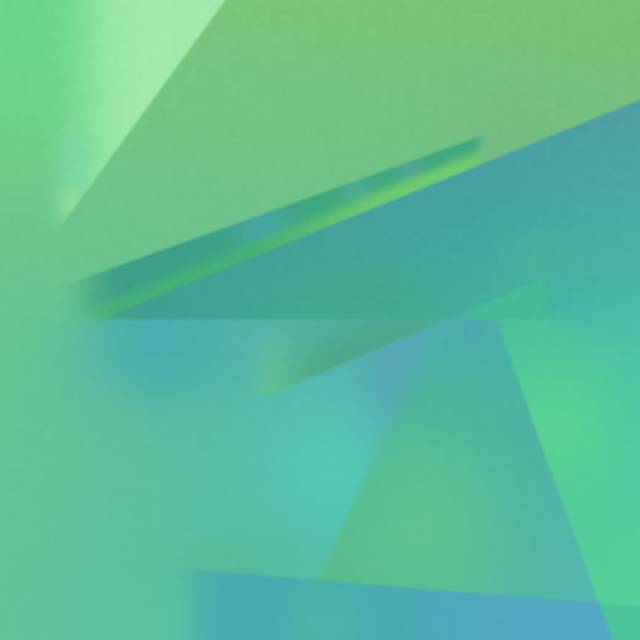
A WebGL 1 fragment shader for this background:

```glsl
precision highp float;
// Soft green and teal folded planes with crisp slanted creases and blurred glows.

#define CREASE 0.004
#define GRAIN 0.014
#define GRAIN_SCALE 110.0
#define HORIZON 0.501

uniform vec2 u_resolution;

float hash(vec2 p) {
  return fract(sin(dot(p, vec2(127.1, 311.7))) * 4375.85);
}

float noise(vec2 p) {
  vec2 i = floor(p), f = fract(p);
  f = f * f * (3.0 - 2.0 * f);
  return mix(mix(hash(i), hash(i + vec2(1, 0)), f.x),
             mix(hash(i + vec2(0, 1)), hash(i + vec2(1, 1)), f.x), f.y);
}

// Signed distance to the line a-b, positive on its left.
float side(vec2 p, vec2 a, vec2 b) {
  vec2 d = normalize(b - a);
  return dot(p - a, vec2(-d.y, d.x));
}

float edge(float d, float width) {
  return smoothstep(-width, width, d);
}

// Four-corner gradient: bottom left, bottom right, top left, top right.
vec3 quad(vec2 p, vec2 lo, vec2 hi, vec3 bl, vec3 br, vec3 tl, vec3 tr) {
  vec2 t = clamp((p - lo) / (hi - lo), 0.0, 1.0);
  return mix(mix(bl, br, t.x), mix(tl, tr, t.x), t.y);
}

// Elliptical blurred spot of colour.
vec3 glow(vec3 base, vec2 p, vec2 center, vec2 radius, vec3 tint, float amount) {
  vec2 q = (p - center) / radius;
  return mix(base, tint, amount * exp(-dot(q, q)));
}

vec3 upperPlanes(vec2 p, float fin) {
  // Pale green backdrop
  vec3 col = quad(p, vec2(0.0, 0.5), vec2(1.0), vec3(0.40, 0.77, 0.56),
    vec3(0.43, 0.73, 0.56), vec3(0.48, 0.78, 0.50), vec3(0.47, 0.76, 0.45));
  col = glow(col, p, vec2(0.80, 0.77), vec2(0.09), vec3(0.45, 0.71, 0.50), 0.5);

  // Bright wedge
  float wedge = edge(side(p, vec2(0.104, 0.659), vec2(0.352, 1.0)), CREASE);
  col = mix(col, vec3(0.42, 0.84, 0.53), wedge * smoothstep(0.58, 0.95, p.y));
  vec3 light = mix(vec3(0.55, 0.89, 0.62), vec3(0.63, 0.91, 0.67),
                   smoothstep(0.12, 0.24, p.x));
  col = mix(col, light, wedge * smoothstep(0.07, 0.17, p.x) * smoothstep(0.64, 0.72, p.y));
  col = glow(col, p, vec2(0.115, 0.74), vec2(0.035, 0.07), vec3(0.48, 0.85, 0.69), 0.5 * wedge);
  col = glow(col, p, vec2(0.112, 0.68), vec2(0.025, 0.03), vec3(0.60, 0.88, 0.63), 0.7 * wedge);

  // Dark sliver with a lit lower rim
  float aboveSlope = side(p, vec2(0.156, HORIZON), vec2(1.0, 0.844));
  float underBlade = -side(p, vec2(0.091, 0.551), vec2(0.753, 0.788));
  vec3 sliver = mix(vec3(0.24, 0.62, 0.54), vec3(0.25, 0.66, 0.49), smoothstep(0.2, 0.6, p.x));
  sliver = glow(sliver, p, vec2(0.41, 0.642), vec2(0.045), vec3(0.29, 0.66, 0.68), 0.8);
  sliver = glow(sliver, p, vec2(0.56, 0.70), vec2(0.025), vec3(0.34, 0.68, 0.62), 0.7);
  sliver = glow(sliver, p, vec2(0.64, 0.735), vec2(0.022), vec3(0.36, 0.64, 0.64), 0.7);
  vec3 rim = mix(vec3(0.27, 0.69, 0.47), vec3(0.44, 0.79, 0.44), smoothstep(0.35, 0.65, p.x));
  sliver = mix(sliver, rim, 1.0 - smoothstep(0.008, 0.034, aboveSlope));
  float span = smoothstep(0.08, 0.20, p.x) * (1.0 - smoothstep(0.735, 0.765, p.x));
  col = mix(col, sliver, edge(underBlade, CREASE) * span);

  // Teal triangle with the upper end of the fin
  vec3 teal = quad(p, vec2(0.15, 0.5), vec2(1.0, 0.84), vec3(0.25, 0.62, 0.55),
    vec3(0.28, 0.73, 0.66), vec3(0.24, 0.57, 0.58), vec3(0.31, 0.62, 0.65));
  teal = glow(teal, p, vec2(0.58, 0.53), vec2(0.12, 0.06), vec3(0.27, 0.65, 0.53), 0.6);
  teal = glow(teal, p, vec2(0.74, 0.65), vec2(0.12, 0.09), vec3(0.25, 0.63, 0.65), 0.5);
  teal = glow(teal, p, vec2(0.83, 0.59), vec2(0.06), vec3(0.28, 0.71, 0.60), 0.6);
  float tip = edge(-fin, CREASE) * smoothstep(0.68, 0.77, p.x);
  teal = mix(teal, vec3(0.27, 0.73, 0.59), tip * (1.0 - smoothstep(0.84, 0.865, p.x)));
  return mix(col, teal, edge(-aboveSlope, CREASE) * smoothstep(0.13, 0.22, p.x));
}

vec3 lowerPlanes(vec2 p, float fin) {
  // Left field, green fading to cyan
  vec3 col = quad(p, vec2(0.0, 0.08), vec2(0.6, 0.5), vec3(0.38, 0.76, 0.60),
    vec3(0.31, 0.74, 0.67), vec3(0.40, 0.77, 0.56), vec3(0.31, 0.68, 0.70));
  col = glow(col, p, vec2(0.25, 0.47), vec2(0.12, 0.10), vec3(0.27, 0.67, 0.71), 0.8);
  col = glow(col, p, vec2(0.53, 0.27), vec2(0.13, 0.12), vec3(0.34, 0.79, 0.72), 0.8);
  col = glow(col, p, vec2(0.64, 0.42), vec2(0.07, 0.11), vec3(0.36, 0.65, 0.72), 0.9);
  col = glow(col, p, vec2(0.37, 0.12), vec2(0.10, 0.05), vec3(0.34, 0.72, 0.59), 0.7);

  // Olive fin, blurred away from its lower crease
  float finMask = edge(fin, CREASE) * (1.0 - smoothstep(0.0, 0.12, fin));
  vec3 olive = mix(vec3(0.38, 0.75, 0.58), vec3(0.31, 0.66, 0.55), smoothstep(0.40, 0.52, p.x));
  col = mix(col, olive, finMask * smoothstep(0.38, 0.43, p.x));

  // Central facet, its left border softening upward
  float facet = -side(p, vec2(0.501, 0.104), vec2(0.686, HORIZON));
  vec3 green = quad(p, vec2(0.5, 0.07), vec2(0.92, 0.5), vec3(0.34, 0.73, 0.54),
    vec3(0.33, 0.71, 0.68), vec3(0.28, 0.70, 0.63), vec3(0.28, 0.70, 0.64));
  green = glow(green, p, vec2(0.66, 0.18), vec2(0.12, 0.14), vec3(0.37, 0.77, 0.55), 0.8);
  green = glow(green, p, vec2(0.74, 0.50), vec2(0.06, 0.07), vec3(0.31, 0.66, 0.70), 0.8);
  col = mix(col, green, edge(facet, mix(CREASE, 0.05, smoothstep(0.18, 0.45, p.y))));

  // Bright right facet
  float rightSide = edge(side(p, vec2(0.775, HORIZON), vec2(0.957, 0.0)), CREASE);
  vec3 mint = quad(p, vec2(0.78, 0.05), vec2(1.0, 0.5), vec3(0.33, 0.80, 0.59),
    vec3(0.33, 0.82, 0.60), vec3(0.29, 0.75, 0.60), vec3(0.29, 0.75, 0.66));
  mint = glow(mint, p, vec2(0.87, 0.33), vec2(0.10, 0.10), vec3(0.35, 0.84, 0.57), 0.8);
  col = mix(col, mint, rightSide);

  // Blue floor
  float floorMask = edge(-side(p, vec2(0.273, 0.112), vec2(1.0, 0.052)), CREASE);
  vec3 blue = mix(vec3(0.28, 0.67, 0.69), vec3(0.33, 0.66, 0.77), smoothstep(0.5, 0.92, p.x));
  blue = glow(blue, p, vec2(0.51, 0.02), vec2(0.06, 0.07), vec3(0.32, 0.72, 0.66), 0.8);
  blue = mix(blue, vec3(0.29, 0.76, 0.61), rightSide);
  return mix(col, blue, floorMask * smoothstep(0.26, 0.36, p.x));
}

void main() {
  vec2 p = gl_FragCoord.xy / u_resolution;
  float fin = side(p, vec2(0.391, 0.370), vec2(0.853, 0.567));

  // The horizon crease dissolves at both ends
  float blur = 0.10 * (1.0 - smoothstep(0.04, 0.17, p.x)) + 0.07 * smoothstep(0.82, 0.95, p.x);
  vec3 col = mix(lowerPlanes(p, fin), upperPlanes(p, fin), edge(p.y - HORIZON, CREASE + blur));

  col += GRAIN * (noise(p * GRAIN_SCALE) - 0.5) * (0.4 + 0.6 * p.y);
  gl_FragColor = vec4(col, 1.0);
}
```
